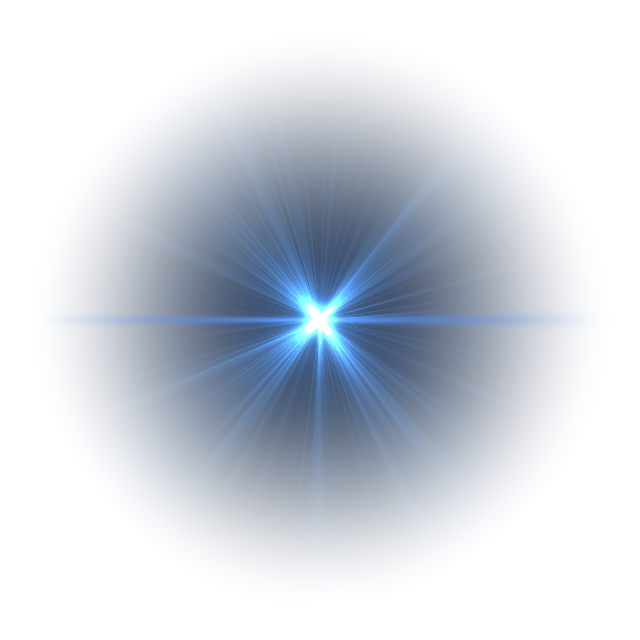
A three.js fragment shader for this background:

```glsl
// Blue starburst with fine rays and a level streak over a soft dark disc on white.
varying vec2 vUv;

#define CENTER vec2(0.5, 0.5)
#define DISC_RADIUS 0.46
#define DISC_DARK vec3(0.22, 0.28, 0.38)
#define RAY_BLUE vec3(0.22, 0.58, 1.0)
#define STREAK_BLUE vec3(0.35, 0.58, 0.98)
#define LOBE_GAIN 0.0030
#define BEAM_GAIN 0.018
#define FINE_GAIN 0.014
#define FINE_LAYERS 4
#define CORE_RADIUS 0.018

float hash(vec2 p) {
  return fract(sin(dot(p, vec2(12.9898, 78.233))) * 43758.5453);
}

// Soft angular bump; direction and width are in degrees.
float beam(float angle, float direction, float width) {
  float gap = abs(mod(angle - direction + 180.0, 360.0) - 180.0);
  return exp(-gap * gap / (width * width));
}

// Broad fans that give the burst its crossed shape.
float broadLobes(float angle) {
  return 0.85 * beam(angle, 45.0, 13.0)
       + 0.85 * beam(angle, 130.0, 20.0)
       + 0.95 * beam(angle, 219.0, 19.0)
       + 0.90 * beam(angle, 306.0, 17.0)
       + 0.50 * beam(angle, 271.0, 7.0);
}

// Narrow beams that reach far from the core.
float longBeams(float angle) {
  return 1.00 * beam(angle, 51.0, 2.4)
       + 0.55 * beam(angle, 36.0, 2.0)
       + 0.35 * beam(angle, 27.0, 1.2)
       + 0.45 * beam(angle, 102.0, 1.3)
       + 0.85 * beam(angle, 115.5, 1.6)
       + 0.55 * beam(angle, 153.0, 1.6)
       + 0.60 * beam(angle, 204.0, 2.4)
       + 0.85 * beam(angle, 233.0, 2.2)
       + 0.55 * beam(angle, 241.0, 1.3)
       + 0.45 * beam(angle, 270.0, 1.6)
       + 0.65 * beam(angle, 296.0, 1.8)
       + 0.75 * beam(angle, 310.0, 2.2)
       + 0.40 * beam(angle, 336.0, 1.3);
}

// Cellular noise around the circle: one random ray in each angular cell.
float fineRays(float angle, float radius) {
  float sum = 0.0;
  for (int i = 0; i < FINE_LAYERS; i++) {
    float layer = float(i);
    float cells = 34.0 + 23.0 * layer;
    float position = fract(angle / 360.0) * cells;
    vec2 cell = vec2(floor(position), layer + 1.0);
    float middle = mix(0.3, 0.7, hash(cell));
    float width = mix(0.07, 0.18, hash(cell + 7.3));
    float strength = hash(cell + 19.1);
    float reach = mix(0.18, 0.42, hash(cell + 31.7));
    float offset = (fract(position) - middle) / width;
    float fade = 1.0 - smoothstep(0.3 * reach, reach, radius);
    sum += strength * strength * fade * exp(-offset * offset);
  }
  return sum;
}

void main() {
  vec2 p = vUv - CENTER;
  float radius = max(length(p), 0.0005);
  float angle = degrees(atan(p.y, p.x + 0.00001));

  // Dark disc fading to white
  float discFade = smoothstep(0.06, DISC_RADIUS, radius);
  vec3 color = mix(DISC_DARK, vec3(1.0), discFade);

  // Level streak, wider and paler toward its right end
  float along = abs(p.x);
  float thickness = 0.0035 + along * (p.x > 0.0 ? 0.022 : 0.014);
  float streak = exp(-p.y * p.y / (thickness * thickness));
  streak *= 0.95 * pow(max(1.0 - along / DISC_RADIUS, 0.0), 1.3);
  color = mix(color, STREAK_BLUE, streak);

  // Fans, beams and fine rays
  float fine = fineRays(angle, radius) * smoothstep(0.01, 0.06, radius);
  float lobes = broadLobes(angle) * (0.75 + 0.4 * fine);
  float light = LOBE_GAIN * lobes / (radius * radius + 0.0001);
  float outerFade = 1.0 - smoothstep(0.16, 0.42, radius);
  light += BEAM_GAIN * longBeams(angle) * outerFade / (radius + 0.02);
  light += FINE_GAIN * fine / (radius + 0.04);

  // Halo and hot core
  float core = radius / CORE_RADIUS;
  light += 0.8 * exp(-radius / 0.035) + 3.0 * exp(-core * core);
  color += RAY_BLUE * light;

  gl_FragColor = vec4(clamp(color, 0.0, 1.0), 1.0);
}
```
